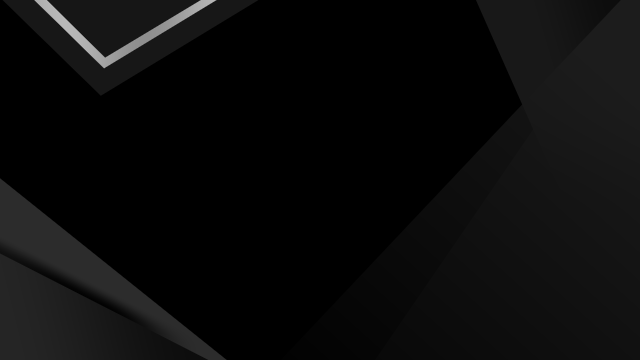
Write a WebGL 2 fragment shader that draws this background.

```glsl
#version 300 es
precision highp float;

#define CHEVRON_GREY 0.092
#define CHEVRON_CORE 0.085
#define SILVER 0.64
#define SILVER_SWING 0.08
#define WEDGE_GREY 0.172
#define SHADOW_WIDTH 0.045
#define PANEL_MAX 0.108
#define BAND_DROP 0.013

uniform vec2 u_resolution;
out vec4 outColor;

// Signed distance to the line a-b, positive on its left side.
float side(vec2 p, vec2 a, vec2 b) {
    vec2 d = normalize(b - a);
    return d.x * (p.y - a.y) - d.y * (p.x - a.x);
}

// Region above a V through left, tip and right.
float vee(vec2 p, vec2 left, vec2 tip, vec2 right) {
    return min(side(p, left, tip), side(p, tip, right));
}

// Antialiased coverage of a signed distance.
float cover(float d) {
    return clamp(d * u_resolution.y + 0.5, 0.0, 1.0);
}

// Large translucent panels on the right.
float rightPanels(vec2 p, float grey) {
    float shard = side(p, vec2(1.586, 1.0), vec2(1.322, 1.0)) ;
    shard = side(p, vec2(1.450, 0.711), vec2(1.322, 1.0));
    float shardIn = cover(-shard);
    float shardGrey = 0.094 - 0.045 * smoothstep(1.45, 1.72, p.x + 0.3 * (p.y - 1.0));
    grey = mix(grey, shardGrey, shardIn);

    float panel = cover(side(p, vec2(1.7245, 1.0), vec2(0.780, 0.0)));
    float inner = cover(side(p, vec2(1.481, 0.641), vec2(1.042, 0.0)));
    float tone = min(0.035 + 0.05 * p.y + 0.045 * (p.x - 1.1), PANEL_MAX);
    tone -= BAND_DROP * (1.0 - inner) * (1.0 - shardIn);
    tone += 0.008 * shardIn * smoothstep(0.4, 0.72, p.y);
    return mix(grey, min(tone, PANEL_MAX), panel);
}

// Folded wedge with a soft shadow in the lower left.
float leftWedge(vec2 p, float grey) {
    float wedge = cover(side(p, vec2(0.630, 0.0), vec2(0.0, 0.505)));
    float fold = side(p, vec2(0.579, 0.0), vec2(0.0, 0.296));
    float strength = mix(0.65, 0.95, smoothstep(0.0, 0.2, p.x));
    strength *= 1.0 - smoothstep(0.3, 0.56, p.x);
    float shade = strength * (1.0 - smoothstep(0.0, SHADOW_WIDTH, -fold));
    float lower = mix(0.145, 0.05, smoothstep(0.0, 0.55, p.x + 0.25 * (p.y - 0.1)));
    float tone = mix(WEDGE_GREY * (1.0 - shade), lower, cover(fold));
    return mix(grey, tone, wedge);
}

// Chevron with a metallic stripe in the upper left.
float chevron(vec2 p, float grey) {
    float body = vee(p, vec2(0.007, 1.0), vec2(0.280, 0.734), vec2(0.718, 1.0));
    float rim = vee(p, vec2(0.095, 1.0), vec2(0.289, 0.810), vec2(0.602, 1.0));
    float core = vee(p, vec2(0.130, 1.0), vec2(0.292, 0.840), vec2(0.558, 1.0));
    float metal = SILVER + SILVER_SWING * cos((p.x - 0.18) * 14.0);
    grey = mix(grey, CHEVRON_GREY, cover(body));
    grey = mix(grey, metal, cover(rim));
    return mix(grey, CHEVRON_CORE, cover(core));
}

void main() {
    vec2 p = gl_FragCoord.xy / u_resolution.y;
    float grey = rightPanels(p, 0.0);
    grey = leftWedge(p, grey);
    grey = chevron(p, grey);
    outColor = vec4(vec3(grey), 1.0);
}
```
